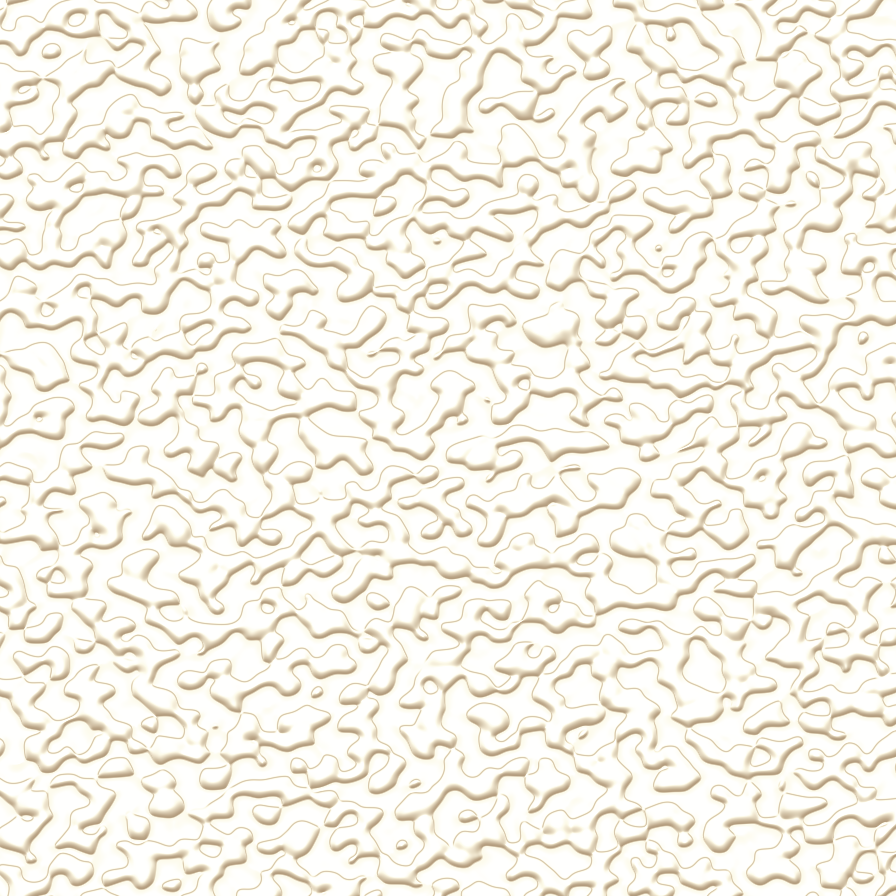
Give the GLSL for this texture, as a three.js fragment shader.

```glsl
varying vec2 vUv;

const int WAVES = 52;
const float GOLDEN_ANGLE = 2.39996;

float hash(float n) {
  return fract(sin(n * 12.9898) * 43758.547);
}

// Layered sines: height in x, its exact gradient in yz
vec3 plasterHeight(vec2 p, float lowFrequency, float highFrequency, vec2 stretch) {
  vec3 sum = vec3(0.0);
  for (int i = 0; i < WAVES; i++) {
    float n = float(i) + 1.0;
    float pick = hash(n);
    float frequency = mix(lowFrequency, highFrequency, pick * pick);
    float angle = n * GOLDEN_ANGLE;
    vec2 wave = vec2(cos(angle), sin(angle)) * stretch * frequency;
    float phase = dot(wave, p) + 6.28318 * hash(n + 71.3);
    sum += vec3(sin(phase), wave * cos(phase));
  }
  return sum / sqrt(float(WAVES));
}

// Soft-backed stroke: quick rise on one side, slow fade on the other
float strokeProfile(float d, float rise, float core, float fade) {
  return smoothstep(-rise, 0.0, d) * (1.0 - smoothstep(core, fade, d));
}

float bell(float d, float width) {
  float x = d / width;
  return exp(-x * x);
}

// Ramp from lit plaster to the deepest shade
vec3 plasterColor(float shade) {
  vec3 white = vec3(1.0, 1.0, 0.995);
  vec3 cream = vec3(0.99, 0.98, 0.91);
  vec3 sand = vec3(0.94, 0.90, 0.81);
  vec3 beige = vec3(0.87, 0.82, 0.72);
  vec3 fawn = vec3(0.80, 0.73, 0.62);
  vec3 brown = vec3(0.70, 0.61, 0.49);
  float s = clamp(shade, 0.0, 1.0) * 5.0;
  vec3 c = mix(white, cream, clamp(s, 0.0, 1.0));
  c = mix(c, sand, clamp(s - 1.0, 0.0, 1.0));
  c = mix(c, beige, clamp(s - 2.0, 0.0, 1.0));
  c = mix(c, fawn, clamp(s - 3.0, 0.0, 1.0));
  return mix(c, brown, clamp(s - 4.0, 0.0, 1.0));
}

void main() {
  vec3 field = plasterHeight(vUv, 92.0, 275.0, vec2(0.95, 1.06));

  // Approximate distance to the relief edge, and the way the edge faces
  float slope = sqrt(dot(field.yz, field.yz) + 220.0);
  float edge = field.x / slope;
  vec2 lightDirection = normalize(vec2(-0.25, 1.0));
  float facing = dot(field.yz / slope, lightDirection);

  // Broad shaded strokes, pale halo and fine outline
  float stroke = smoothstep(-0.65, 0.95, facing) * strokeProfile(edge, 0.0028, -0.0005, 0.0115);
  float halo = 0.19 * smoothstep(-0.9, 0.2, facing) * bell(edge, 0.007);
  float crispness = smoothstep(20.0, 75.0, slope);
  float thread = 0.68 * crispness * bell(edge, 0.001);

  float shade = max(max(stroke, halo), thread);
  gl_FragColor = vec4(plasterColor(shade), 1.0);
}
```
